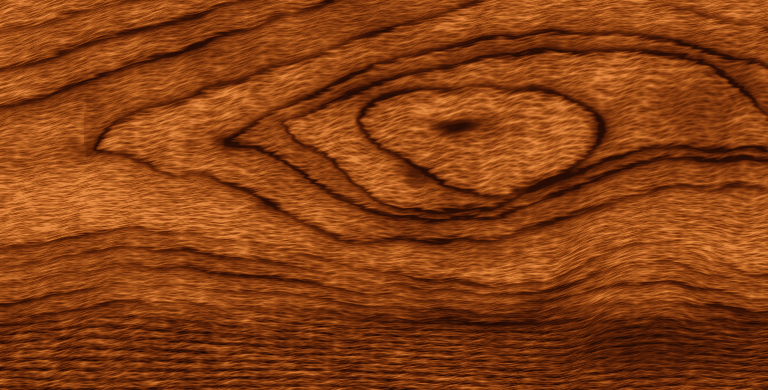
Give the GLSL for this texture, as a Shadertoy shader.

```glsl
// Polished wood plank: nested growth rings around a dark knot, slanted veins
// at the upper left and dense flat grain below. Rings are implicit curves with
// distance-normalised edges; fibres are stretched cellular noise.

float hash(vec2 c) {
    return fract(sin(dot(c, vec2(127.1, 311.7))) * 43758.5);
}

// Distance to the nearest scattered cell centre
float cells(vec2 q) {
    vec2 id = floor(q);
    float nearest = 2.0;
    for (int j = -1; j <= 1; j++)
        for (int i = -1; i <= 1; i++) {
            vec2 c = id + vec2(i, j);
            vec2 seed = vec2(hash(c), hash(c + 37.0));
            nearest = min(nearest, length(c + seed - q));
        }
    return nearest;
}

float smoothMin(float a, float b, float k) {
    float h = max(k - abs(a - b), 0.0) / k;
    return min(a, b) - 0.25 * h * h * k;
}

// Dark core with a brown halo, longer on the negative side of the curve
float vein(float d, float width, float jitter) {
    float pixel = 3.9 / iResolution.y;
    float slope = max(length(vec2(dFdx(d), dFdy(d))) / pixel, 0.3);
    float x = d / slope + jitter;
    float halo = exp(-abs(x) / (width * (x < 0.0 ? 6.0 : 2.5)));
    return 0.6 * exp(-x * x / (width * width)) + 0.42 * halo;
}

// Level line that sinks by drop over a..b and climbs by rise over c..d
float sweep(float x, float y, float drop, vec2 ab, float rise, vec2 cd) {
    return y + drop * smoothstep(ab.x, ab.y, x) - rise * smoothstep(cd.x, cd.y, x);
}

float arch(float x, float tip, float y, float height, float span) {
    float t = (x - tip) / span - 1.0;
    return y - height * (1.0 - t * t);
}

float blot(vec2 p, vec2 centre, vec2 size) {
    vec2 q = (p - centre) / size;
    return exp(-dot(q, q));
}

vec3 woodColor(float t) {
    return vec3(0.1 + 0.7 * t, 0.03 + 0.2 * t + 0.22 * t * t, 0.015 + 0.01 * t + 0.16 * t * t * t);
}

void mainImage(out vec4 fragColor, in vec2 fragCoord) {
    // Plank space: 7.68 wide, 3.9 high, y pointing down
    vec2 uv = fragCoord / iResolution.xy;
    vec2 p = vec2(uv.x * 7.68, (1.0 - uv.y) * 3.9);
    vec2 w = p + 0.018 * vec2(sin(p.y * 9.0 + p.x * 3.0), sin(p.x * 7.0 + 2.0 * sin(p.x * 2.3 + p.y)));
    float x = w.x, y = w.y;

    // Lower guide curves
    float swell = sweep(x, 2.5, 0.55, vec2(1.2, 5.0), 0.2, vec2(0.0, 1.2))
        - 0.42 * smoothstep(5.35, 6.4, x) + 0.32 * smoothstep(6.6, 7.6, x);
    float floorLine = sweep(x, 3.25, 0.2, vec2(1.2, 5.0), 0.22, vec2(0.0, 1.2));

    // Fibres bend with the slant above and the swell below
    float v = p.y + 0.6 * (1.0 - exp(-p.x / 2.5)) * smoothstep(2.2, 0.2, p.y)
        - 0.5 * (swell - 2.6) * smoothstep(1.5, 2.6, p.y) * smoothstep(4.1, 3.0, p.y);
    float lean = v + 0.07 * p.x + 0.012 * sin(p.x * 11.0 + v * 5.0);
    float fibre = cells(vec2(p.x * 4.5, lean * 38.0));
    float fine = cells(vec2(p.x * 11.0 + 9.0, (lean + 0.05 * p.x) * 66.0));
    float patchy = cells(vec2(p.x * 1.1, v * 3.2));
    float jitter = 0.045 * (fibre - 0.5);

    // Rings, from the outermost to the one around the knot
    float run = max(x - 0.95, -0.1);
    float outerTop = 1.45 - 0.18 * (1.0 - exp(-run / 0.15)) - 0.33 * run;
    float outerLow = sweep(x, 1.5, 0.66, vec2(1.9, 3.6), 0.53, vec2(4.7, 6.8))
        + 0.25 * smoothstep(0.9, 1.9, x);
    float outer = smoothMin(y - outerTop, outerLow - y, 0.08);
    float middle = smoothMin(y - arch(x, 2.25, 1.4, 1.08, 3.45),
        sweep(x, 1.4, 0.79, vec2(2.15, 4.1), 0.59, vec2(4.7, 6.7)) - y, 0.06);
    float innerTop = arch(x, 2.85, 1.22, 0.72, 3.0) + 0.4 * smoothstep(7.0, 7.8, x);
    float innerLow = sweep(x, 1.25, 0.66, vec2(3.0, 4.05), 0.62, vec2(4.6, 6.6))
        + 0.2 * smoothstep(2.82, 3.05, x);
    float inner = smoothMin(y - innerTop, innerLow - y, 0.06);
    vec2 e = (w - vec2(4.8, 1.42)) / vec2(1.21, 0.55);
    e.y += 0.28 * e.x * e.x;
    float core = 1.0 - length(e) - 0.32 * blot(e, vec2(-0.66, 0.7), vec2(0.45));

    float middleVein = vein(middle, 0.026, jitter), innerVein = vein(inner, 0.025, jitter);
    float veins = 0.9 * vein(outer, 0.028, jitter) + vein(core, 0.03, jitter)
        + max(middleVein, innerVein) + 0.15 * min(middleVein, innerVein);

    // Slanted veins at the upper left, one at the upper right
    for (int i = 0; i < 3; i++) {
        float k = float(i);
        veins += (1.0 - 0.1 * k) * vein(1.1 - 0.38 * k - (0.33 - 0.04 * k) * x - y, 0.03, jitter);
    }
    veins += 0.6 * vein(y - 0.25 * (x - 6.5), 0.025, jitter);

    // Lower veins flatten from the swell to the floor line
    for (int i = 0; i < 5; i++) {
        float k = float(i) / 4.0;
        veins += (0.6 + 0.2 * sin(x * 1.7 + k * 19.0)) * vein(mix(swell, floorLine, k) - y, 0.02, jitter);
    }
    veins *= 0.65 + 0.7 * patchy;

    // Knots, dark thickenings and broad brown zones
    float dark = 0.95 * blot(w, vec2(4.56, 1.26), vec2(0.26, 0.08)) + 0.2 * blot(w, vec2(4.9, 1.3), vec2(0.6, 0.2))
        + 0.5 * blot(w, vec2(5.98, 1.28), vec2(0.1, 0.14)) + 0.5 * blot(w, vec2(4.15, 1.77), vec2(0.14, 0.12))
        + 0.5 * blot(w, vec2(2.32, 1.42), vec2(0.15, 0.07)) + 0.35 * blot(w, vec2(2.68, 2.07), vec2(0.15, 0.08))
        + 0.42 * blot(w, vec2(7.0, 1.1), vec2(0.6, 0.45)) + 0.45 * blot(w, vec2(6.5, 3.5), vec2(1.1, 0.3))
        + 0.3 * blot(w, vec2(0.85, 1.52), vec2(0.2, 0.14)) + 0.14 * blot(w, vec2(0.9, 2.62), vec2(1.6, 0.22))
        + 0.12 * smoothstep(0.0, 0.1, middle) * smoothstep(0.05, -0.05, inner);

    // Growth ripples and dense lines near the bottom
    float depth = outer + max(middle, 0.0) + max(inner, 0.0);
    float ripple = sin(depth * 61.0 + 5.0 * patchy) * smoothstep(2.7, 2.2, y) * smoothstep(0.8, 1.3, x);
    float base = smoothstep(2.95, 3.3, y);
    float comb = smoothstep(-0.1, 0.9, sin(v * 78.0 + 2.0 * sin(x * 1.6 + v * 4.0) + 1.2 * fibre));

    float tone = 0.93 + 0.04 * ripple + 0.55 * (fibre - 0.48) + 0.42 * (fine - 0.48)
        + 0.1 * blot(p, vec2(1.2, 1.9), vec2(1.6, 0.5)) - 0.15 * (patchy - 0.4)
        - base * (0.3 + 0.25 * comb);
    tone *= 1.0 - 0.9 * clamp(0.85 * veins + dark, 0.0, 1.0);
    fragColor = vec4(woodColor(clamp(tone, 0.0, 1.12)), 1.0);
}
```
